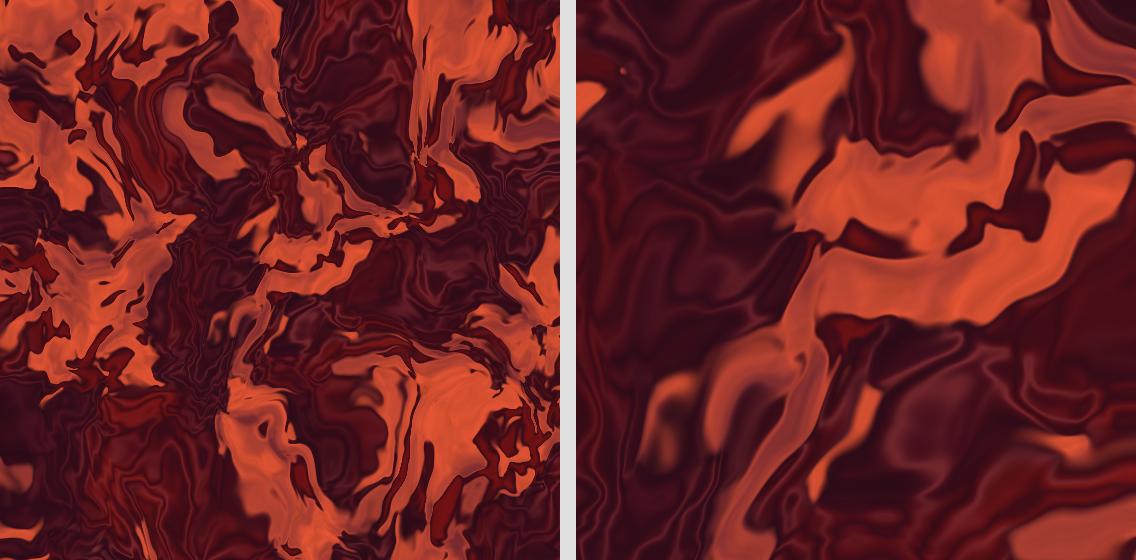
Left: the whole. Right: its middle third, enlarged.
Give the GLSL for this texture, as a WebGL 1 fragment shader.

```glsl
precision highp float;
// Marbled resin: glowing orange islands riddled with dark pits, set in a
// plum ground of fine curling lines. Twice-warped gradient noise shapes the
// islands; thresholds and contour lines of further noise add the detail.

uniform vec2 u_resolution;

const vec3 INK     = vec3(0.15, 0.04, 0.09);
const vec3 PLUM    = vec3(0.24, 0.05, 0.10);
const vec3 MAROON  = vec3(0.32, 0.05, 0.08);
const vec3 CRIMSON = vec3(0.46, 0.07, 0.07);
const vec3 MAUVE   = vec3(0.47, 0.16, 0.18);
const vec3 RUST    = vec3(0.66, 0.24, 0.19);
const vec3 EMBER   = vec3(0.84, 0.31, 0.19);

const vec2  STRETCH = vec2(1.0, 0.85);  // features run slightly upright
const float WARP_COARSE = 0.15;
const float WARP_FINE = 0.11;
const float ISLAND_SCALE = 4.6;
const float ISLAND_LEVEL = 0.01;        // higher leaves less orange
const float PIT_SCALE = 21.0;
const float PIT_LEVEL = 0.10;           // higher leaves fewer pits
const float LINE_SCALE = 6.0;
const float LINE_DENSITY = 38.0;
const float EDGE = 0.05;                // softness of island and pit borders

vec2 hash2(vec2 cell) {
  vec3 h = fract(cell.xyx * vec3(0.1031, 0.1030, 0.0973));
  h += dot(h, h.yzx + 33.33);
  return fract((h.xx + h.yz) * h.zy) * 2.0 - 1.0;
}

float corner(vec2 cell, vec2 f, vec2 offset) {
  return dot(hash2(cell + offset), f - offset);
}

float noise(vec2 p) {
  vec2 cell = floor(p);
  vec2 f = p - cell;
  vec2 s = f * f * f * (f * (f * 6.0 - 15.0) + 10.0);
  float low = mix(corner(cell, f, vec2(0.0)), corner(cell, f, vec2(1.0, 0.0)), s.x);
  float high = mix(corner(cell, f, vec2(0.0, 1.0)), corner(cell, f, vec2(1.0)), s.x);
  return mix(low, high, s.y);
}

float fbm(vec2 p) {
  float sum = 0.0;
  float amplitude = 1.0;
  for (int i = 0; i < 4; i++) {
    sum += amplitude * noise(p);
    p = mat2(1.6, 1.2, -1.2, 1.6) * p + 7.3;
    amplitude *= 0.48;
  }
  return sum;
}

vec2 warp(vec2 p, float scale, float amount, float seed) {
  vec2 q = p * scale + seed;
  return p + amount * vec2(fbm(q), fbm(q + 31.7));
}

// Thin bright ridges along the contours of a field.
float contour(float field, float sharpness) {
  return pow(0.5 + 0.5 * cos(field * LINE_DENSITY), sharpness);
}

void main() {
  vec2 uv = gl_FragCoord.xy / min(u_resolution.x, u_resolution.y) * STRETCH + 3.0;
  vec2 flow = warp(uv, 3.0, WARP_COARSE, 11.0);
  flow = warp(flow, 5.5, WARP_FINE, 47.0);

  // Pits, and islands whose borders they eat into
  vec2 pitPoint = flow * PIT_SCALE + 5.0;
  float pitField = noise(pitPoint) + 0.5 * noise(pitPoint * 2.1 + 9.0);
  float pitLevel = PIT_LEVEL + 0.5 * noise(uv * 6.0 + 71.0);
  float pit = smoothstep(-EDGE, EDGE, pitField - pitLevel);
  float pitCore = smoothstep(0.06, 0.26, pitField - pitLevel);
  float level = fbm(flow * ISLAND_SCALE + 23.0) - 0.3 * pitField - ISLAND_LEVEL;
  float island = smoothstep(-EDGE, EDGE, level);

  // Plum ground with clouds, curling lines and a dark outline
  float cloud = fbm(flow * 5.0 + 83.0);
  float curl = fbm(flow * LINE_SCALE + 59.0);
  float patchiness = smoothstep(-0.2, 0.2, noise(uv * 7.0 + 37.0));
  vec3 ground = mix(PLUM, MAROON, smoothstep(-0.15, 0.15, cloud));
  ground = mix(ground, CRIMSON, 0.8 * smoothstep(0.16, 0.42, cloud));
  ground = mix(ground, INK, 0.55 * contour(curl + 0.083, 3.0));
  ground = mix(ground, MAUVE, contour(curl, 4.0) * mix(0.2, 0.85, patchiness));
  float outline = smoothstep(-0.16, -0.03, level);
  ground = mix(ground, INK, 0.5 * outline);

  // Glowing islands, shaded softly, with dark-rimmed red pits
  float sheen = fbm(flow * 9.0 + 101.0);
  vec3 flame = mix(RUST, EMBER, smoothstep(-0.12, 0.2, sheen));
  flame = mix(flame, MAUVE, smoothstep(0.12, 0.42, -sheen));
  flame = mix(flame, EMBER, 0.4 * smoothstep(-0.2, -0.04, pitField - pitLevel));
  vec3 hollow = mix(mix(INK, MAROON, 0.5), mix(MAROON, CRIMSON, 0.7), pitCore);
  vec3 color = mix(ground, mix(flame, hollow, pit), island);

  // Faint mottling over everything
  color *= 1.0 + 0.16 * fbm(flow * 45.0 + 13.0);
  gl_FragColor = vec4(color, 1.0);
}
```
